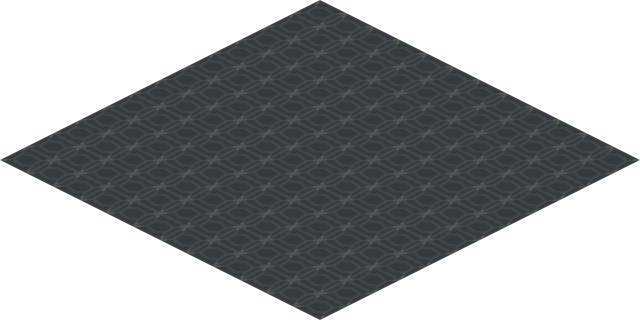
Reproduce this pattern procedurally as a WebGL 1 fragment shader.

```glsl
precision highp float;
// Isometric diamond floor of 12 x 12 dark plates with translucent braces and corner rivets.

uniform vec2 u_resolution;

#define REPEATS 12.0
#define FRAME_HALF_WIDTH 0.075
#define BRACE_HALF_WIDTH 0.062
#define RIVET_RADIUS 0.052
#define SAMPLES 4
#define BACKGROUND vec3(1.0)
#define PLATE_COLOR vec3(0.20, 0.23, 0.24)
#define BAND_COLOR vec3(0.26, 0.28, 0.30)
#define OVERLAP_COLOR vec3(0.32, 0.34, 0.35)
#define RIVET_COLOR vec3(0.39, 0.39, 0.27)

float segmentDistance(vec2 p, vec2 a, vec2 b) {
  vec2 ap = p - a;
  vec2 ab = b - a;
  return length(ap - ab * clamp(dot(ap, ab) / dot(ab, ab), 0.0, 1.0));
}

// Half of the inner ring with its two spokes; the other half is its half turn.
float braceDistance(vec2 p) {
  vec2 leftJoint = vec2(-0.50, 0.07);
  vec2 topJoint = vec2(-0.20, 0.43);
  vec2 shoulder = vec2(0.20, 0.37);
  float ring = segmentDistance(p, leftJoint, topJoint);
  ring = min(ring, segmentDistance(p, topJoint, shoulder));
  ring = min(ring, segmentDistance(p, shoulder, -leftJoint));
  float spokes = segmentDistance(p, vec2(-1.0, 0.0), leftJoint);
  spokes = min(spokes, segmentDistance(p, vec2(0.0, 1.0), topJoint));
  return min(ring, spokes);
}

float rivetDistance(vec2 p) {
  return min(length(p - vec2(-0.79, 0.0)), length(p - vec2(-0.09, 0.77)));
}

// p spans one tile, the diamond |x| + |y| < 1.
vec3 tileColor(vec2 p) {
  float frame = (1.0 - abs(p.x) - abs(p.y)) * 0.7071;
  float brace = min(braceDistance(p), braceDistance(-p));
  float rivet = min(rivetDistance(p), rivetDistance(-p));

  float onFrame = step(frame, FRAME_HALF_WIDTH);
  float onBrace = step(brace, BRACE_HALF_WIDTH);
  vec3 color = mix(PLATE_COLOR, BAND_COLOR, max(onFrame, onBrace));
  color = mix(color, OVERLAP_COLOR, onFrame * onBrace);
  return mix(color, RIVET_COLOR, step(rivet, RIVET_RADIUS));
}

vec3 floorColor(vec2 q) {
  // Turn the diamond into a square grid, then each cell back into a diamond.
  vec2 grid = (vec2(q.x + q.y, q.x - q.y) * 0.5 + 0.5) * REPEATS;
  vec2 cell = fract(grid) - 0.5;
  vec2 p = vec2(cell.x + cell.y, cell.x - cell.y);
  float inside = step(abs(q.x) + abs(q.y), 1.0);
  return mix(BACKGROUND, tileColor(p), inside);
}

void main() {
  // Average a grid of samples in each pixel to smooth all edges.
  vec3 sum = vec3(0.0);
  for (int j = 0; j < SAMPLES; j++) {
    for (int i = 0; i < SAMPLES; i++) {
      vec2 offset = (vec2(float(i), float(j)) + 0.5) / float(SAMPLES) - 0.5;
      vec2 q = (gl_FragCoord.xy + offset) / u_resolution * 2.0 - 1.0;
      sum += floorColor(q);
    }
  }
  gl_FragColor = vec4(sum / float(SAMPLES * SAMPLES), 1.0);
}
```
